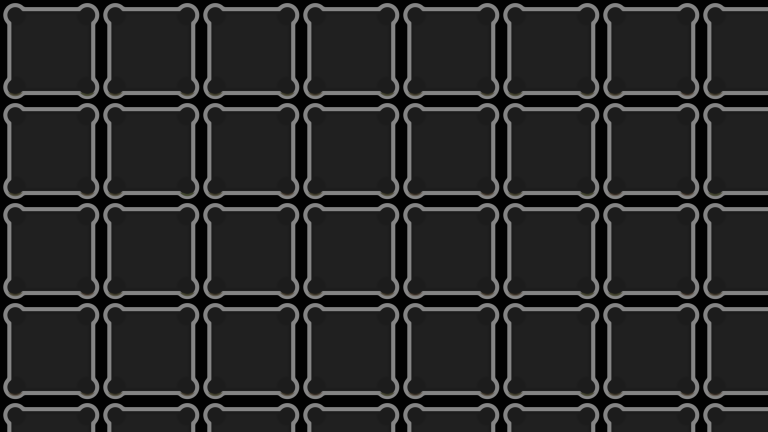
Write a Shadertoy shader that draws this pattern.

```glsl
// Dark square panels on black, each with a grey outline that swells into
// a round lobe at every corner. One folded cell is repeated with fract; a
// hash tints the faint worn crescents in the two lower lobes of each panel.

#define ROWS 4.32          // cells over the canvas height
#define CENTER vec2(0.513, 0.511)
#define HALF_SIZE 0.44     // outer half width of the frame
#define LOBE_OFFSET 0.36   // lobe centre from panel centre
#define LOBE_RADIUS 0.12
#define LINE_WIDTH 0.041
#define FILLET 0.012
#define GAP_COLOR vec3(0.006)
#define LINE_COLOR vec3(0.52)
#define PANEL_COLOR vec3(0.126)
#define SHADE_COLOR vec3(0.108)

float hash(vec2 p) {
    vec3 q = fract(vec3(p.xyx) * 0.1031);
    q += dot(q, q.yzx + 33.33);
    return fract((q.x + q.y) * q.z);
}

float boxDistance(vec2 p, float halfSize) {
    vec2 d = abs(p) - halfSize;
    return length(max(d, 0.0)) + min(max(d.x, d.y), 0.0);
}

float smoothUnion(float a, float b, float k) {
    float h = max(k - abs(a - b), 0.0) / k;
    return min(a, b) - h * h * k * 0.25;
}

// Coverage of the region with negative distance
float coverage(float d, float blur) {
    return 1.0 - smoothstep(-blur, blur, d);
}

void mainImage(out vec4 fragColor, in vec2 fragCoord) {
    // Cells count from the top left corner
    float scale = ROWS / iResolution.y;
    vec2 grid = vec2(fragCoord.x, iResolution.y - fragCoord.y) * scale;
    vec2 cell = floor(grid);
    vec2 p = fract(grid) - CENTER;
    float blur = 0.7 * scale;

    // Frame: square joined with four mirrored lobes
    vec2 lobe = abs(p) - LOBE_OFFSET;
    float lobeDist = length(lobe) - LOBE_RADIUS;
    float frame = smoothUnion(boxDistance(p, HALF_SIZE), lobeDist, FILLET);

    // Panel face, slightly darker along the rim and around the lobes
    float face = max(boxDistance(p, 0.372), 0.105 - length(lobe));
    vec3 inside = mix(SHADE_COLOR, PANEL_COLOR, coverage(face, 0.012 + blur));

    // Outline
    float inner = coverage(frame + LINE_WIDTH, blur);
    vec3 color = mix(LINE_COLOR, inside, inner);

    // Worn crescent at the foot of each lower lobe
    float side = step(0.0, p.x);
    float wear = hash(cell * 2.0 + vec2(side, 7.0));
    vec3 stain = mix(vec3(0.29, 0.22, 0.15), vec3(0.25, 0.27, 0.17), wear);
    float crescent = coverage(abs(lobeDist + LINE_WIDTH) - 0.012, blur);
    crescent *= smoothstep(0.045, 0.065, lobe.y) * step(0.0, p.y);
    color = mix(color, stain, crescent * (0.5 + 0.4 * wear));

    color = mix(GAP_COLOR, color, coverage(frame, blur));
    fragColor = vec4(color, 1.0);
}
```
